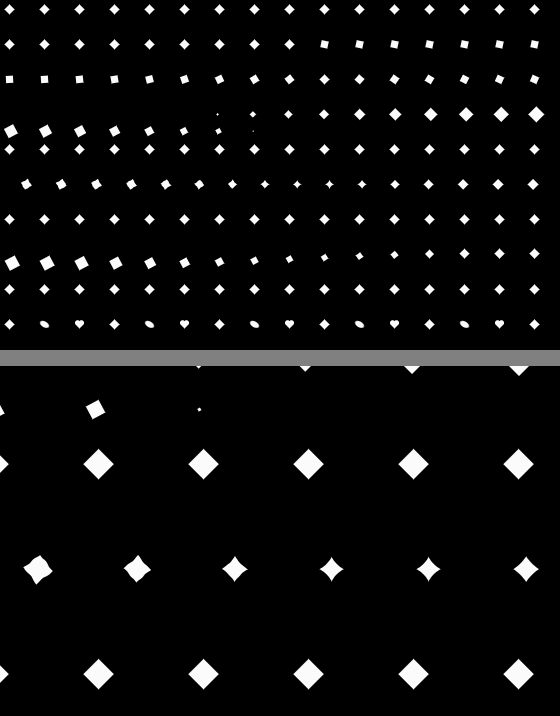
Top: the whole. Bottom: its middle third, enlarged.
Reproduce this pattern procedurally as a Shadertoy shader.

```glsl
// A 16 by 10 grid of small white tiles on black; some rows drift, turn, swell or change shape.

const float ROWS = 10.0;
const vec2 ANCHOR = vec2(0.272, 0.268);    // resting centre in a cell, from its top left
const float TILE_RADIUS = 0.145;           // centre to corner, in cells
const float DIAMOND_TILT = 45.0;           // degrees
const vec2 ELLIPSE_AXES = vec2(0.14, 0.082);
const float ELLIPSE_TILT = -30.0;
const float HEART_SCALE = 0.215;
const float WOBBLE = 0.008;                // edge waviness in the drifting row
const vec3 INK = vec3(0.985);
const vec3 GROUND = vec3(0.0);

float hash(vec2 p) {
    vec3 q = fract(vec3(p.xyx) * 0.1031);
    q += dot(q, q.yzx + 33.33);
    return fract((q.x + q.y) * q.z);
}

// y points down; positive angles lift the right-hand side
vec2 turn(vec2 p, float degrees_) {
    float a = radians(degrees_);
    return vec2(cos(a) * p.x - sin(a) * p.y, sin(a) * p.x + cos(a) * p.y);
}

// Square with sides that can bow inwards
float tile(vec2 p, float radius, float tilt, float pinch) {
    vec2 q = abs(turn(p, tilt));
    float halfSide = radius * sqrt(0.5);
    float along = min(q.x, q.y) / max(halfSide, 0.001);
    return max(q.x, q.y) - halfSide * (1.0 - pinch * max(0.0, 1.0 - along * along));
}

float ellipse(vec2 p) {
    vec2 q = turn(p, ELLIPSE_TILT) / ELLIPSE_AXES;
    return (length(q) - 1.0) * ELLIPSE_AXES.y;
}

float heart(vec2 p) {
    vec2 q = vec2(abs(p.x), -p.y) / HEART_SCALE + vec2(0.0, 0.55);
    float d;
    if (q.x + q.y > 1.0) {
        d = length(q - vec2(0.25, 0.75)) - sqrt(0.125);
    } else {
        vec2 notch = q - vec2(0.0, 1.0);
        vec2 side = q - 0.5 * max(q.x + q.y, 0.0);
        d = sqrt(min(dot(notch, notch), dot(side, side))) * sign(q.x - q.y);
    }
    return d * HEART_SCALE;
}

// Distance to whatever sits in one cell
float cellShape(vec2 p, float col, float row) {
    float radius = TILE_RADIUS;
    float tilt = DIAMOND_TILT;
    float pinch = 0.0;

    if (row == 1.0 && col > 8.0) {           // sudden turn
        tilt = -12.0;
    } else if (row == 2.0) {                 // gradual turn
        tilt = mix(3.0, 66.0, smoothstep(0.0, 15.0, col));
    } else if (row == 3.0) {                 // swelling above, shrinking below
        float grow = max(col - 5.85, 0.0) / 9.15;
        float fade = max(7.02 - col, 0.0) / 7.02;
        vec2 upper = p - vec2(mix(-0.06, 0.05, smoothstep(5.0, 14.0, col)), 0.0);
        vec2 lower = p - vec2(mix(0.04, -0.04, col / 7.0), 0.48);
        float d = 1.0;
        if (grow > 0.0) d = tile(upper, 0.23 * pow(grow, 0.45), tilt, 0.0);
        if (fade > 0.0) d = min(d, tile(lower, 0.21 * pow(fade, 0.4), 28.0, 0.0));
        return d;
    } else if (row == 5.0) {                 // sideways drift
        float fromWaist = col - 8.5;
        p.x -= mix(0.48, -0.04, smoothstep(3.0, 13.0, col));
        radius = 0.16 - 0.045 * exp(-fromWaist * fromWaist / 14.0);
        tilt = mix(30.0, 45.0, smoothstep(2.0, 8.0, col));
        pinch = 0.16 * exp(-fromWaist * fromWaist / 5.0);
        float phase = 6.2832 * hash(vec2(col, row));
        float ripple = sin(5.0 * atan(p.y, p.x + 0.0001) + phase);
        radius += WOBBLE * ripple * (1.0 - smoothstep(4.0, 9.0, col));
    } else if (row == 7.0) {                 // rise, shrink and settle
        p.x -= 0.08 * (1.0 - smoothstep(0.0, 6.0, col));
        p.y -= mix(0.25, -0.02, smoothstep(4.0, 13.0, col));
        radius = mix(0.23, 0.112, smoothstep(0.0, 9.0, col))
               + 0.035 * smoothstep(10.0, 14.0, col);
        tilt = mix(28.0, 45.0, smoothstep(7.0, 13.0, col));
    } else if (row == 9.0) {                 // diamond, ellipse, heart in turn
        float kind = mod(col, 3.0);
        if (kind == 1.0) return ellipse(p);
        if (kind == 2.0) return heart(p);
    }
    return tile(p, radius, tilt, pinch);
}

void mainImage(out vec4 fragColor, in vec2 fragCoord) {
    // Grid units, counted from the top left
    float pixel = ROWS / iResolution.y;
    vec2 grid = vec2(fragCoord.x, iResolution.y - fragCoord.y) * pixel;
    vec2 cell = floor(grid);

    float d = cellShape(fract(grid) - ANCHOR, cell.x, cell.y);
    float coverage = clamp(0.5 - d / pixel, 0.0, 1.0);
    fragColor = vec4(mix(GROUND, INK, coverage), 1.0);
}
```
